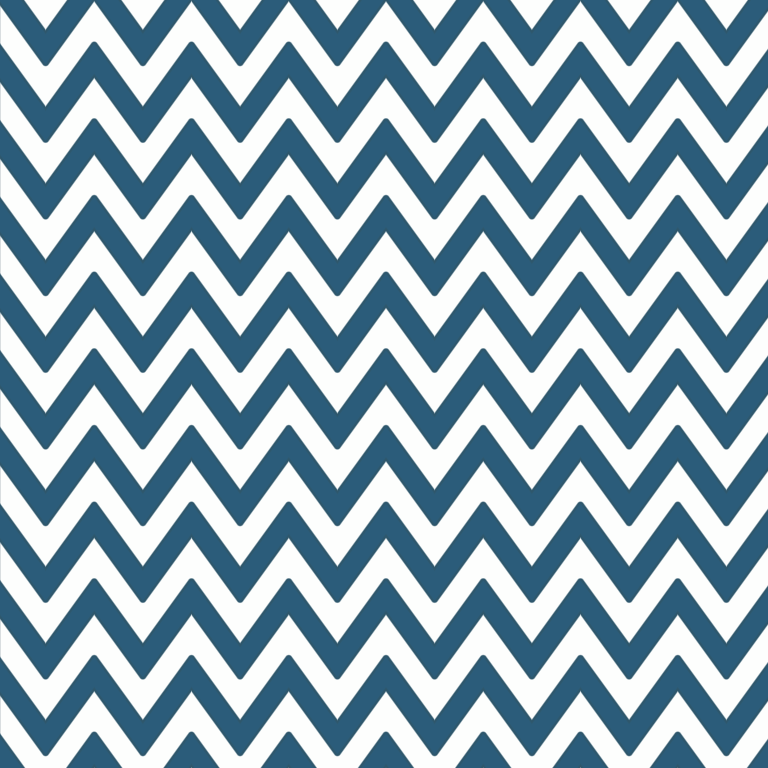
Reproduce this pattern procedurally as a WebGL 1 fragment shader.

```glsl
precision highp float;
// Rows of blue chevron zigzags on white, with outer corners slightly rounded.

uniform vec2 u_resolution;

const vec2  PERIOD      = vec2(0.12663, 0.09983); // one zigzag across, one row down
const vec2  PEAK        = vec2(0.5026, 0.5243);   // a peak of one band's centreline
const float SLOPE       = 1.38;                   // rise over run of the arms
const float THICKNESS   = 0.0506;                 // band height measured vertically
const float CORNER      = 0.0045;                 // radius of the outer corners
const float SOFTNESS    = 0.0012;                 // half width of the soft edge
const float RIM_WIDTH   = 0.0032;                 // duller ink along the band edges
const float MARGIN      = 0.0014;                 // faint hairline at the left side
const vec3  PAPER       = vec3(0.994, 0.998, 0.994);
const vec3  INK         = vec3(0.170, 0.362, 0.478);
const vec3  RIM_INK     = vec3(0.180, 0.342, 0.425);
const vec3  MARGIN_TINT = vec3(0.85, 0.87, 0.88);

// Signed distance to an upward wedge with a rounded tip.
// across: distance from the tip's axis; above: height over the straight edge.
float roundedWedge(float across, float above) {
  float stretch = sqrt(1.0 + SLOPE * SLOPE);
  vec2 p = vec2(across, above - SLOPE * across + CORNER * stretch);
  float flank = dot(p, vec2(SLOPE, 1.0) / stretch);
  bool nearTip = p.y > 0.0 && p.x < SLOPE * p.y;
  return (nearTip ? length(p) : flank) - CORNER;
}

// Signed distance to the nearest chevron band, negative inside.
float chevron(vec2 uv) {
  // Fold each zigzag about its peak, then shear the rows level.
  float fromPeak = abs(mod(uv.x - PEAK.x + 0.5 * PERIOD.x, PERIOD.x) - 0.5 * PERIOD.x);
  float fromValley = 0.5 * PERIOD.x - fromPeak;
  float level = uv.y - PEAK.y + SLOPE * fromPeak;
  float offset = mod(level + 0.5 * PERIOD.y, PERIOD.y) - 0.5 * PERIOD.y;

  float upper = roundedWedge(fromPeak, offset - 0.5 * THICKNESS);
  float lower = roundedWedge(fromValley, -offset - 0.5 * THICKNESS);
  return max(upper, lower);
}

void main() {
  vec2 uv = gl_FragCoord.xy / u_resolution;
  float pixel = 1.0 / min(u_resolution.x, u_resolution.y);
  float edge = max(SOFTNESS, 0.6 * pixel);

  float d = chevron(uv);
  float coverage = 1.0 - smoothstep(-edge, edge, d);
  float rim = smoothstep(-RIM_WIDTH - edge, -RIM_WIDTH + edge, d);

  // Paper with its margin hairline, then the ink over it.
  float hairline = 1.0 - smoothstep(MARGIN - 0.5 * pixel, MARGIN + 0.5 * pixel, uv.x);
  vec3 paper = mix(PAPER, MARGIN_TINT, hairline);
  vec3 ink = mix(INK, RIM_INK, rim);
  gl_FragColor = vec4(mix(paper, ink, coverage), 1.0);
}
```
